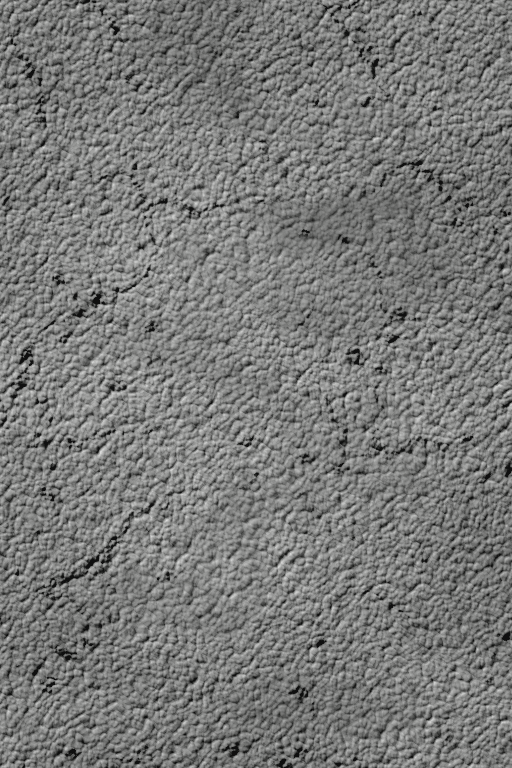
This texture is drawn by a WebGL 2 fragment shader. Its source:

```glsl
#version 300 es
precision highp float;
// Rough grey plaster under raking light from the upper left.
// Flat-topped cellular grains form a height field that is shaded by its
// slope; layered sines vary the tone, and sparse pits and cracks are cut in.

uniform vec2 u_resolution;
out vec4 outColor;

// Lengths are in canvas heights, tones run from 0 to 1.
const vec2  LIGHT_DIR     = vec2(-0.6, 0.8);
const float SLOPE_STEP    = 0.0035;
const float CONTRAST      = 0.43;
const float SHADOW_GAIN   = 1.25;
const float HIGHLIGHT_GAIN = 0.82;
const float OCCLUSION     = 0.12;
const float BASE_TONE     = 0.492;
const float MOTTLE        = 0.036;
const vec3  TINT          = vec3(-0.001, 0.002, -0.003);
const float CLUMP_FREQ    = 62.0;
const float GRAIN_FREQ    = 128.0;
const float GRIT_FREQ     = 220.0;
const vec2  STROKE_FREQ   = vec2(45.0, 125.0);
const float STROKE_ANGLE  = 0.82;
const float GRAIN_STRETCH = 0.88;
const vec2  PIT_FREQ      = vec2(34.0, 46.0);
const float PIT_SHARE     = 0.16;
const float CRACK_FREQ    = 5.0;
const vec2  PATCH_CENTER  = vec2(0.46, 0.65);
const vec2  PATCH_RADIUS  = vec2(0.15, 0.12);
const vec2  GLOW_CENTER   = vec2(0.20, 0.52);

vec2 hash2(vec2 p) {
    vec3 q = fract(p.xyx * vec3(0.1031, 0.1030, 0.0973));
    q += dot(q, q.yzx + 33.33);
    return fract((q.xx + q.yz) * q.zy);
}

mat2 rotation(float a) {
    return mat2(cos(a), -sin(a), sin(a), cos(a));
}

// Nearest distance, second distance, and a random id of the nearest cell.
vec3 cells(vec2 p) {
    vec2 base = floor(p);
    vec3 best = vec3(8.0, 8.0, 0.0);
    for (int j = -1; j <= 1; j++)
    for (int i = -1; i <= 1; i++) {
        vec2 cell = base + vec2(i, j);
        float d = length(cell + hash2(cell) - p);
        if (d < best.x) best = vec3(d, best.x, hash2(cell + 57.0).x);
        else best.y = min(best.y, d);
    }
    return best;
}

// A flat-topped bump that falls steeply to the cell border.
float bump(vec2 p) {
    float d = cells(p).x;
    return -d * d;
}

// Layered sines, rotated and bent by each other, roughly -1 to 1.
float waves(vec2 p) {
    float sum = 0.0, amp = 0.6;
    mat2 turn = rotation(2.4) * 1.7;
    for (int i = 0; i < 5; i++) {
        sum += amp * sin(p.x + 1.3 * sin(p.y + 0.7 * float(i)));
        p = turn * p + 1.9 + 0.4 * sum;
        amp *= 0.62;
    }
    return sum;
}

vec2 warp(vec2 p, float freq) {
    return vec2(waves(p * freq), waves(p.yx * freq + 11.0));
}

// Surface height: clumps, grains, grit and diagonal trowel strokes.
float height(vec2 p, float strokes) {
    vec2 q = rotation(STROKE_ANGLE) * p;
    vec2 g = q * vec2(GRAIN_STRETCH, 1.0);
    float h = 0.70 * bump(g * CLUMP_FREQ + 3.0);
    h += 0.90 * bump(g * GRAIN_FREQ + 17.0);
    h += 0.40 * bump(q * GRIT_FREQ + 41.0);
    return h + 0.35 * strokes * bump(q * STROKE_FREQ + 71.0);
}

void main() {
    vec2 p = gl_FragCoord.xy / u_resolution.y;
    vec2 fine = warp(p, 90.0), broad = warp(p, 13.0);
    float mottle = waves(p * vec2(9.0, 14.0) + 4.0);

    // Regions: bright stroked area, smooth dark patch, worn spots
    float glow = exp(-9.0 * dot(p - GLOW_CENTER, p - GLOW_CENTER));
    vec2 e = (p + 0.02 * broad + 0.004 * fine - PATCH_CENTER) / PATCH_RADIUS;
    float smoothPatch = 1.0 - smoothstep(0.75, 1.1, length(e));
    float worn = smoothstep(0.25, 0.8, waves(p * vec2(11.0, 17.0) + 23.0));
    float rough = 1.0 - 0.28 * smoothPatch - 0.22 * worn;
    float strokes = glow * smoothstep(-0.6, 0.5, mottle);

    // Relief: slope toward the light, with deeper shadows than highlights
    vec2 s = p + 0.0035 * broad + 0.0011 * fine;
    float h = height(s, strokes);
    float slope = h - height(s + LIGHT_DIR * SLOPE_STEP, strokes);
    float shade = slope * (slope < 0.0 ? SHADOW_GAIN : HIGHLIGHT_GAIN);
    float tone = BASE_TONE + rough * CONTRAST * shade;
    tone += OCCLUSION * (h + 0.62 + 0.11 * strokes);
    tone += MOTTLE * mottle + 0.09 * (glow - 0.45);
    tone -= 0.05 * smoothPatch + 0.035 * worn;

    // Pits: clustered ragged holes, darkest on the side away from the light
    vec3 pit = cells((p + 0.005 * fine) * PIT_FREQ + 5.0);
    float radius = 0.38 * (1.0 - 0.6 * pit.z / PIT_SHARE);
    float hole = 1.0 - smoothstep(radius - 0.1, radius + 0.1, pit.x);
    hole *= step(pit.z, PIT_SHARE) * smoothstep(-0.3, 0.5, waves(p * 19.0));
    float shadow = 1.0 - smoothstep(-0.3, 0.2, slope);
    tone -= hole * (0.08 + 0.28 * shadow);

    // Cracks: broken ragged stretches of wide cell borders
    vec3 web = cells((p + 0.025 * broad + 0.005 * fine) * CRACK_FREQ + 9.0);
    float crack = 1.0 - smoothstep(0.005, 0.05, web.y - web.x);
    crack *= smoothstep(0.0, 0.6, waves(p * 16.0 + 31.0));
    tone -= crack * (0.06 + 0.24 * shadow);

    outColor = vec4(clamp(vec3(tone) + TINT, 0.06, 0.86), 1.0);
}
```
